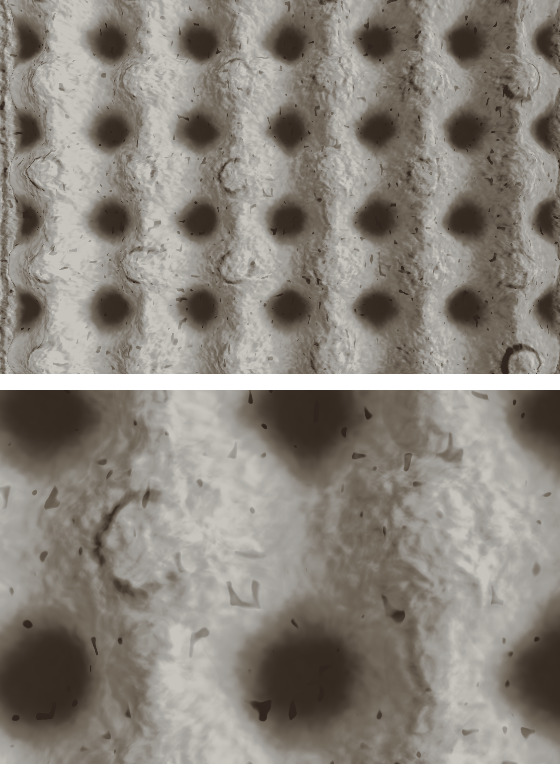
Top, the full canvas; bottom, a detail of the centre.
Write a WebGL 1 fragment shader that draws this pattern.

```glsl
precision highp float;
uniform vec2 u_resolution;

// Layout, in units of the canvas height
const vec2 VANISH = vec2(0.918, 0.443);   // point seen straight from above
const vec2 ORIGIN = vec2(-0.030, -0.146); // one peak, relative to VANISH
const float PITCH = 0.2325;
const float DEPTH = 0.115;                // perspective growth from pit to peak
const float LEFT_RIM = -3.58;             // tray ends, in cells
const float RIGHT_RIM = 2.53;
const float RIM_HEIGHT = 0.12;

// Relief and light
const float NECK_HEIGHT = 0.72;
const float KNOB_RADIUS = 0.18;
const vec2 LIGHT = vec2(0.16, 0.02);
const float ROUGHNESS = 0.85;

const vec3 SHADOW = vec3(0.19, 0.15, 0.12);
const vec3 EARTH = vec3(0.43, 0.39, 0.34);
const vec3 ASH = vec3(0.63, 0.62, 0.60);
const vec3 PALE = vec3(0.78, 0.77, 0.74);

const float PI = 3.14159;
const int STEPS = 32;

float hash(vec2 p) {
  vec3 k = fract(p.xyx * vec3(0.1031, 0.1030, 0.0973));
  k += dot(k, k.yzx + 33.33);
  return fract((k.x + k.y) * k.z);
}

float noise(vec2 p) {
  vec2 i = floor(p), f = fract(p);
  f = f * f * (3.0 - 2.0 * f);
  return mix(mix(hash(i), hash(i + vec2(1, 0)), f.x),
             mix(hash(i + vec2(0, 1)), hash(i + vec2(1, 1)), f.x), f.y);
}

float fbm(vec2 p) {
  float sum = 0.0, weight = 0.5;
  for (int i = 0; i < 4; i++) {
    sum += weight * noise(p);
    p = p * 2.07 + 17.3;
    weight *= 0.5;
  }
  return sum;
}

// Distance to the worn edge of the knob in this cell, negative inside
float knobEdge(vec2 q) {
  vec2 cell = floor(q + 0.5);
  vec2 jitter = vec2(hash(cell + 40.0), hash(cell + 71.0)) - 0.5;
  float radius = KNOB_RADIUS + 0.04 * (hash(cell + 93.0) - 0.5);
  return length(q - cell - 0.06 * jitter) - radius;
}

// x: left rim, y: right rim
vec2 rims(float x) {
  return vec2(1.0 - smoothstep(LEFT_RIM - 0.06, LEFT_RIM + 0.06, x),
              smoothstep(RIGHT_RIM - 0.08, RIGHT_RIM + 0.08, x));
}

// Domes joined by vertical necks, with pits at the cell corners
float height(vec2 q) {
  vec2 away = sin(PI * q);
  away *= away;
  float dome = 1.0 - 0.5 * (away.x + away.y);
  float neck = NECK_HEIGHT - 1.3 * away.x;
  float knob = 1.0 - smoothstep(-0.03, 0.03, knobEdge(q));
  float h = 0.9 * max(dome, neck) + 0.07 * knob;
  vec2 rim = rims(q.x);
  return mix(h, RIM_HEIGHT, max(rim.x, rim.y));
}

vec2 project(vec2 view, float level) {
  return (view / (1.0 + DEPTH * level) - ORIGIN) / PITCH;
}

// Walk down the view ray to the first surface level
float surfaceLevel(vec2 view) {
  float stride = 1.0 / float(STEPS), level = 1.0, before = -1.0;
  for (int i = 0; i <= STEPS; i++) {
    level = 1.0 - float(i) * stride;
    float gap = height(project(view, level)) - level;
    if (gap > 0.0) {
      level += stride * gap / (gap - before);
      break;
    }
    before = gap;
  }
  return level;
}

void main() {
  vec2 view = gl_FragCoord.xy / u_resolution.y - VANISH;
  vec2 wobble = vec2(fbm(view * 22.0 + 50.0), fbm(view * 22.0 + 90.0)) - 0.47;
  vec2 bent = view + 0.022 * wobble;
  float h = surfaceLevel(bent);
  vec2 q = project(bent, h);

  // Broad light from the right, dimming across the tray
  vec2 e = vec2(0.02, 0.0);
  vec2 slope = vec2(height(q + e) - height(q - e),
                    height(q + e.yx) - height(q - e.yx)) / (2.0 * e.x);
  float tone = 0.69 + clamp(-dot(slope, LIGHT), -0.27, 0.24);
  tone -= 0.16 * (view.x + 0.17);

  // Pulp relief, coarser on the crests, with fibres along the necks
  float crest = smoothstep(0.4, 0.75, h);
  vec2 pulp = q * 13.0 + 60.0;
  float relief = fbm(pulp) - fbm(pulp + vec2(0.3, 0.12));
  tone += ROUGHNESS * mix(0.3, 1.0, crest) * relief;
  float neck = crest * smoothstep(0.3, 0.45, abs(fract(q.y + 0.5) - 0.5));
  tone += 0.22 * neck * (noise(q * vec2(26.0, 6.0) + 200.0) - 0.4);
  tone += 0.12 * (noise(q * 36.0 + 300.0) - 0.5);

  // Knob tops and their unevenly soiled edges
  float edge = knobEdge(q);
  float soil = hash(floor(q + 0.5) + 120.0) * smoothstep(0.35, 0.65, noise(q * 5.0 + 80.0));
  tone += 0.06 * (1.0 - smoothstep(-0.03, 0.01, edge));
  tone -= 0.45 * soil * (1.0 - smoothstep(0.005, 0.04, abs(edge)));

  // Pit shade, flat rims and dark flecks
  tone *= 1.0 - 0.9 * (1.0 - smoothstep(0.03, 0.37, h));
  vec2 rim = rims(q.x);
  float crease = 1.0 - smoothstep(0.01, 0.05, abs(q.x - LEFT_RIM + 0.14));
  float rimGrain = 1.2 * relief;
  tone = mix(tone, 0.76 + rimGrain - 0.3 * crease, rim.x);
  tone = mix(tone, 0.38 + rimGrain, rim.y);
  tone -= 0.3 * smoothstep(0.86, 0.95, noise(q * vec2(24.0, 17.0) + 400.0));

  vec3 color = mix(SHADOW, EARTH, smoothstep(0.0, 0.42, tone));
  color = mix(color, ASH, smoothstep(0.36, 0.78, tone));
  color = mix(color, PALE, smoothstep(0.74, 1.05, tone));
  gl_FragColor = vec4(color, 1.0);
}
```
